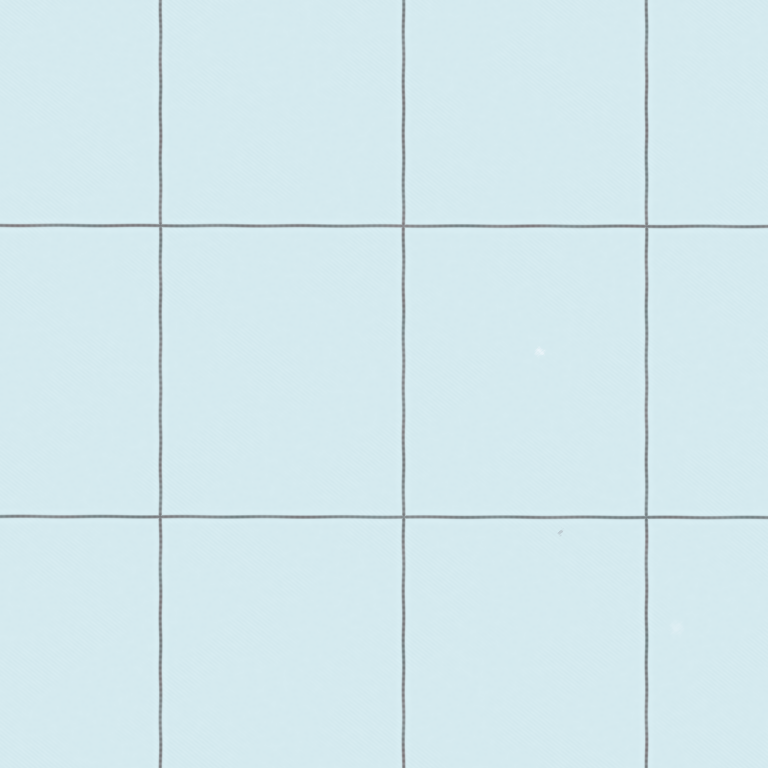
A three.js fragment shader for this pattern:

```glsl
// Pale blue woven paper ruled with thin grey lines into tall rectangles.
// Offset fract repeats place the rules; layered sines and cellular noise
// add the faint weave, mottling, uneven ink and a few stray specks.

varying vec2 vUv;

const vec2 CELL = vec2(0.3164, 0.3790);        // spacing of the rules
const vec2 FIRST_RULE = vec2(0.2090, 0.3268);  // position of one rule per axis
const float RULE_TILT = 0.0014;                // fall of the horizontal rules
const float RULE_HALF_WIDTH = 0.0019;
const float RULE_FEATHER = 0.0014;
const float INK_STRENGTH = 0.92;
const float WEAVE_FREQUENCY = 900.0;
const float WEAVE_STRENGTH = 0.006;
const float MOTTLE_STRENGTH = 0.012;
const float HALO_STRENGTH = 0.010;
const float SPECK_RADIUS = 0.008;

const vec3 PAPER = vec3(0.835, 0.918, 0.938);
const vec3 INK_COOL = vec3(0.42, 0.48, 0.49);
const vec3 INK_WARM = vec3(0.47, 0.44, 0.45);
const vec3 SPECK_LIGHT = vec3(0.93, 0.96, 0.98);
const vec3 SPECK_DARK = vec3(0.70, 0.74, 0.77);

vec2 hash2(vec2 p) {
  vec2 q = vec2(dot(p, vec2(127.1, 311.7)), dot(p, vec2(269.5, 183.3)));
  return fract(sin(q) * 4375.85);
}

// Distance to the nearest scattered point, about 0 to 1.
float cellular(vec2 p) {
  vec2 cell = floor(p);
  float nearest = 2.0;
  for (int y = -1; y <= 1; y++) {
    for (int x = -1; x <= 1; x++) {
      vec2 id = cell + vec2(float(x), float(y));
      nearest = min(nearest, distance(p, id + hash2(id)));
    }
  }
  return nearest;
}

// Smooth irregular wave, about -1 to 1.
float layeredSines(vec2 p) {
  return 0.5 * sin(p.x + 1.7 * sin(p.y * 0.8))
       + 0.3 * sin(p.y * 1.9 + 1.3 * sin(p.x * 1.3))
       + 0.2 * sin(p.x * 2.7 - p.y * 3.1);
}

// Distance to the nearest vertical (x) and horizontal (y) rule.
vec2 ruleDistance(vec2 p) {
  vec2 repeated = fract((p - FIRST_RULE) / CELL + 0.5) - 0.5;
  return abs(repeated) * CELL;
}

vec3 paperColour(vec2 p) {
  float patches = smoothstep(-0.3, 0.7, layeredSines(p * 27.0));
  float weave = sin((p.x + p.y * 1.25) * WEAVE_FREQUENCY) * patches;
  float mottle = 0.6 * (cellular(p * vec2(70.0, 100.0)) - 0.5)
               + 0.4 * (cellular(p * 170.0) - 0.5);
  float shade = WEAVE_STRENGTH * weave + MOTTLE_STRENGTH * mottle;
  return PAPER + shade * vec3(1.2, 0.9, 0.8);
}

// A short drift of blemishes; the middle one is small and dark.
vec3 addSpecks(vec3 colour, vec2 p) {
  for (int i = 0; i < 3; i++) {
    float n = float(i);
    vec2 centre = vec2(0.703 - 0.035 * n + 0.062 * n * n,
                       0.542 - 0.290 * n + 0.055 * n * n);
    float dark = mod(n, 2.0);
    float ragged = 0.003 * layeredSines(p * 600.0);
    float radius = SPECK_RADIUS * (1.0 + 0.3 * n - 0.7 * dark);
    float cover = 1.0 - smoothstep(0.0, radius, distance(p, centre) + ragged);
    colour = mix(colour, mix(SPECK_LIGHT, SPECK_DARK, dark), cover * (0.9 - 0.25 * n));
  }
  return colour;
}

void main() {
  vec3 colour = addSpecks(paperColour(vUv), vUv);

  // Slight wander and tilt of the rules.
  vec2 wander = 0.0003 * sin(vUv.yx * vec2(95.0, 60.0) + vUv * 9.0);
  vec2 ruled = vUv + wander + vec2(0.0, RULE_TILT * (vUv.x - 0.5));
  vec2 away = ruleDistance(ruled);

  // Pale edge beside each rule.
  vec2 halo = smoothstep(vec2(0.003), vec2(0.005), away)
            * (1.0 - smoothstep(vec2(0.005), vec2(0.012), away));
  colour += HALO_STRENGTH * max(halo.x, halo.y);

  // Ink, beaded along the verticals and smoother along the horizontals.
  vec2 along = vUv.yx;
  vec2 beads = vec2(0.09, 0.04) * sin(along * 880.0)
             + 0.06 * sin(along * 47.0 + 2.0 * sin(along * 19.0));
  vec2 cover = 1.0 - smoothstep(vec2(RULE_HALF_WIDTH - RULE_FEATHER),
                                vec2(RULE_HALF_WIDTH + RULE_FEATHER), away);
  cover *= INK_STRENGTH - 0.08 + beads;
  float warmth = 0.5 + 0.5 * layeredSines(vUv * 38.0);
  vec3 ink = mix(INK_COOL, INK_WARM, warmth);
  colour = mix(colour, ink, clamp(max(cover.x, cover.y), 0.0, 1.0));

  gl_FragColor = vec4(colour, 1.0);
}
```
